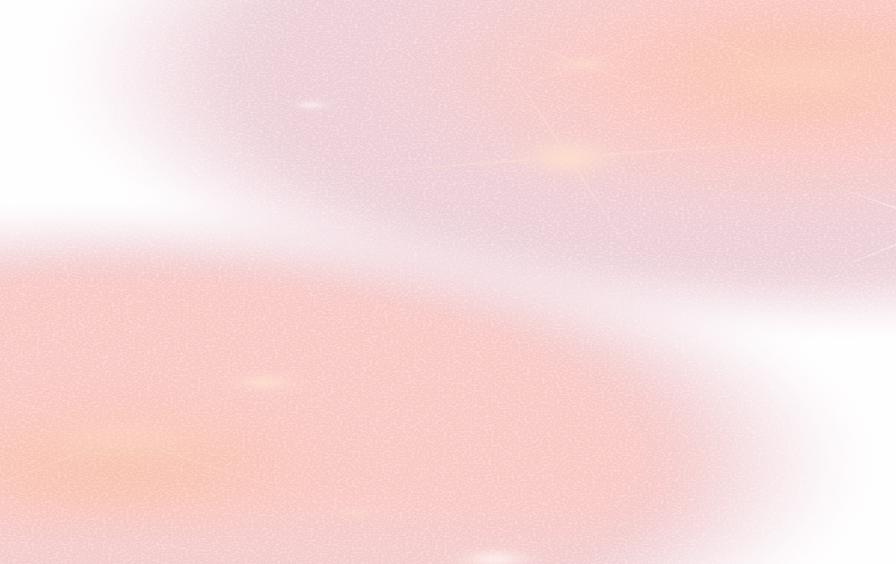
A WebGL 1 fragment shader for this background:

```glsl
precision highp float;
// Two soft, grainy blush ellipses on white, scattered with slim peach sparkles.

uniform vec2 u_resolution;

// Lengths are fractions of the canvas height.
const vec3 WHITE = vec3(1.0, 0.998, 0.998);
const vec3 PEACH = vec3(0.980, 0.782, 0.715);
const vec3 PINK = vec3(0.982, 0.804, 0.790);
const vec3 LAVENDER = vec3(0.938, 0.832, 0.862);
const vec3 CREAM = vec3(0.992, 0.872, 0.810);
const vec3 PEARL = vec3(1.0, 0.955, 0.940);

const vec2 UPPER_CENTER = vec2(1.426, 0.876);
const vec2 LOWER_CENTER = vec2(0.207, 0.180);
const vec2 UPPER_RADII = vec2(1.157, 0.413);
const vec2 LOWER_RADII = vec2(1.157, 0.400);
const float FADE_START = 0.80;
const float FADE_END = 1.20;

const vec2 GRAIN_CELLS = vec2(190.0, 290.0);
const float GRAIN_STRENGTH = 0.065;
const float RAY_WIDTH = 0.0032;

vec2 hash2(vec2 cell) {
  vec3 q = fract(cell.xyx * vec3(0.1031, 0.1030, 0.0973));
  q += dot(q, q.yzx + 33.33);
  return fract((q.xx + q.yz) * q.zy);
}

// Cellular noise: distance to the nearest jittered point.
float cellular(vec2 p) {
  vec2 cell = floor(p);
  float nearest = 2.0;
  for (int j = -1; j <= 1; j++) {
    for (int i = -1; i <= 1; i++) {
      vec2 c = cell + vec2(float(i), float(j));
      nearest = min(nearest, length(c + hash2(c) - p));
    }
  }
  return nearest;
}

float ellipseDistance(vec2 p, vec2 center, vec2 radii) {
  return length((p - center) / radii);
}

// Elliptical coverage, fading softly across its rim.
float coverage(float d) {
  return 1.0 - smoothstep(FADE_START, FADE_END, d);
}

// Peach core, pink body and lavender rim.
vec3 blush(float d, float rimStart, float rimEnd) {
  vec3 body = mix(PEACH, PINK, smoothstep(0.0, 0.42, d));
  return mix(body, LAVENDER, smoothstep(rimStart, rimEnd, d));
}

float glow(vec2 p, vec2 center, vec2 size) {
  vec2 q = (p - center) / size;
  return exp(-dot(q, q));
}

// Line through the origin that tapers to nothing at both ends.
float ray(vec2 p, vec2 halfSpan) {
  float reach = length(halfSpan);
  vec2 dir = halfSpan / reach;
  float taper = max(0.0, 1.0 - abs(dot(p, dir)) / reach);
  float across = abs(p.x * dir.y - p.y * dir.x);
  float width = max(RAY_WIDTH * taper, 0.7 / u_resolution.y);
  return sqrt(taper) * exp(-across * across / (width * width));
}

// Two crossing rays around a soft flattened glow.
float sparkle(vec2 p, vec2 center, vec2 rayA, vec2 rayB, vec2 size, float rayGain) {
  vec2 q = p - center;
  float rays = max(ray(q, rayA), ray(q, rayB)) * rayGain;
  return max(rays, glow(p, center, size));
}

void main() {
  vec2 p = gl_FragCoord.xy / u_resolution.y;

  // Blush ellipses
  float upper = ellipseDistance(p, UPPER_CENTER, UPPER_RADII);
  float lower = ellipseDistance(p, LOWER_CENTER, LOWER_RADII);
  vec3 lowerColor = blush(lower, 0.72, 1.10);
  lowerColor = mix(lowerColor, LAVENDER, 0.45 * (1.0 - smoothstep(-0.02, 0.14, p.y)));
  float upperCover = coverage(upper);
  float lowerCover = coverage(lower);
  vec3 color = mix(WHITE, blush(upper, 0.25, 0.78), upperCover);
  color = mix(color, lowerColor, lowerCover);

  // Grain, only where there is colour
  float grain = cellular(p * GRAIN_CELLS) - 0.47;
  color += grain * GRAIN_STRENGTH * max(upperCover, lowerCover);

  // Wide sparkles over the two cores
  float wide = sparkle(p, vec2(1.426, 0.866), vec2(0.33, -0.128), vec2(0.32, 0.101), vec2(0.14, 0.035), 1.0);
  wide = max(wide, sparkle(p, vec2(0.217, 0.225), vec2(0.42, -0.139), vec2(0.32, 0.120), vec2(0.13, 0.035), 1.0));
  color = mix(color, CREAM, 0.32 * wide);

  // Bright sparkle, its faint neighbour and the one at the right edge
  float bright = sparkle(p, vec2(1.008, 0.721), vec2(0.382, 0.027), vec2(0.108, -0.165), vec2(0.066, 0.026), 0.85);
  color = mix(color, CREAM, 0.9 * bright);
  float faint = sparkle(p, vec2(1.033, 0.886), vec2(0.125, -0.047), vec2(0.11, 0.040), vec2(0.04, 0.012), 0.9);
  color = mix(color, CREAM, 0.55 * faint);
  float edge = sparkle(p, vec2(1.676, 0.601), vec2(0.185, -0.064), vec2(0.178, 0.071), vec2(0.05, 0.015), 1.0);
  color = mix(color, PEARL, 0.85 * edge);

  // Small glints
  color = mix(color, CREAM, 0.8 * glow(p, vec2(0.471, 0.322), vec2(0.044, 0.013)));
  color = mix(color, CREAM, 0.35 * glow(p, vec2(0.630, 0.091), vec2(0.030, 0.010)));
  color = mix(color, PEARL, 0.65 * glow(p, vec2(0.552, 0.814), vec2(0.022, 0.007)));
  color = mix(color, PEARL, 0.75 * glow(p, vec2(0.878, 0.008), vec2(0.050, 0.015)));

  gl_FragColor = vec4(clamp(color, 0.0, 1.0), 1.0);
}
```
